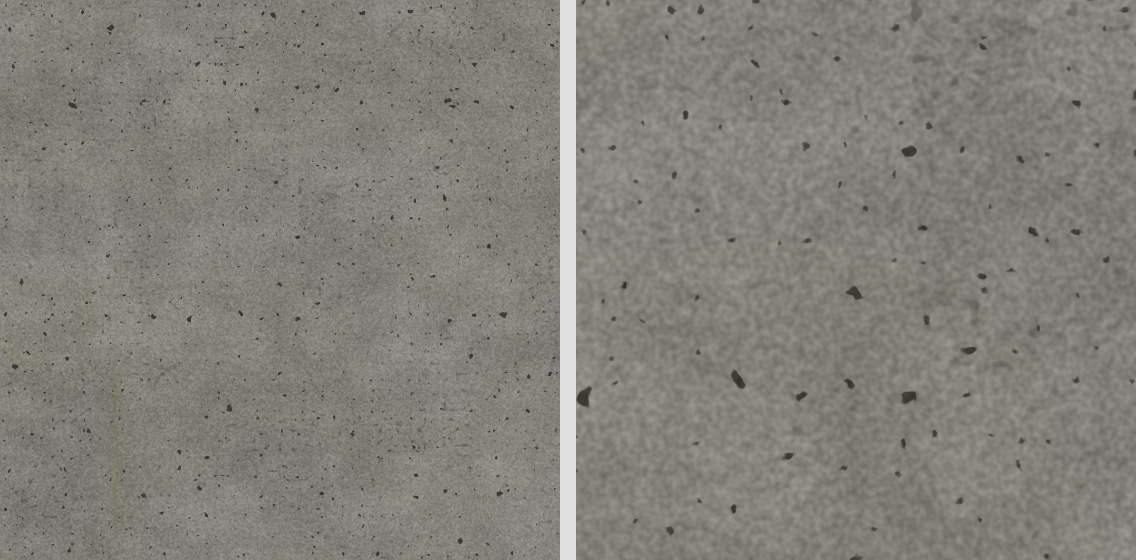
Left, the full canvas; right, a detail of the centre.
Reproduce this texture procedurally as a three.js fragment shader.

```glsl
// Weathered grey concrete with air pits, hairline cracks and faint rusty streaks.
varying vec2 vUv;

vec2 hash2(vec2 p) {
  vec3 q = fract(p.xyx * vec3(0.1031, 0.1030, 0.0973));
  q += dot(q, q.yzx + 33.33);
  return fract((q.xx + q.yz) * q.zy);
}

float cornerSlope(vec2 cell, vec2 offset) {
  float angle = 6.2832 * hash2(cell).x;
  return dot(vec2(cos(angle), sin(angle)), offset);
}

// Gradient noise, roughly -0.7 to 0.7
float noise(vec2 p) {
  vec2 i = floor(p);
  vec2 f = p - i;
  vec2 u = f * f * f * (f * (f * 6.0 - 15.0) + 10.0);
  vec2 e = vec2(1.0, 0.0);
  return mix(
    mix(cornerSlope(i, f), cornerSlope(i + e, f - e), u.x),
    mix(cornerSlope(i + e.yx, f - e.yx), cornerSlope(i + 1.0, f - 1.0), u.x), u.y);
}

float fbm(vec2 p) {
  float sum = 0.0;
  float amp = 1.0;
  for (int i = 0; i < 5; i++) {
    sum += amp * noise(p);
    p = mat2(0.8, 0.6, -0.6, 0.8) * p * 2.03 + 17.3;
    amp *= 0.55;
  }
  return sum;
}

// One ragged, randomly turned pit in some of the cells of a grid
float pits(vec2 uv, float cells, float share, float minR, float maxR, float seed) {
  vec2 id = floor(uv * cells);
  vec2 place = hash2(id + seed);
  vec2 kind = hash2(id + seed + 71.0);
  vec2 shape = hash2(id + seed + 139.0);
  vec2 d = (fract(uv * cells) - 0.27 - 0.46 * place) / cells;
  float angle = 3.1416 * shape.x;
  float c = cos(angle);
  float s = sin(angle);
  d = mat2(c, -s, s, c) * d;
  d *= vec2(mix(1.0, 0.7, shape.y), mix(1.0, 1.5, shape.y));
  float radius = mix(minR, maxR, kind.y * kind.y);
  float edge = length(d) + radius * 0.8 * noise(uv * 0.8 / radius + seed);
  float present = step(kind.x, share * (1.0 + 1.3 * noise(uv * 5.0 + seed)));
  return present * (1.0 - smoothstep(radius - 0.001, radius + 0.001, edge));
}

// Thin broken lines along the zero crossings of a noise field
float cracks(vec2 uv) {
  float field = noise(uv * vec2(7.0, 13.0) + 0.25 * fbm(uv * 16.0) + 40.0);
  float line = 1.0 - smoothstep(0.006, 0.025, abs(field));
  return line * smoothstep(0.2, 0.5, noise(uv * 11.0 + 8.0));
}

// A vertical run of stain between two heights
float stain(vec2 uv, float x, float width, float low, float high) {
  float across = (uv.x - x + 0.012 * noise(uv * 9.0)) / width;
  float along = smoothstep(low, low + 0.1, uv.y) * (1.0 - smoothstep(high - 0.08, high, uv.y));
  return exp(-across * across) * along * (0.6 + 0.8 * fbm(uv * vec2(60.0, 22.0)));
}

void main() {
  vec2 uv = vUv;
  mat2 turn = mat2(0.8, 0.6, -0.6, 0.8);

  // Cloudy tone, trowel drag and fine grain
  float clouds = fbm(uv * 3.2 + 5.0);
  float mottle = fbm(uv * vec2(13.0, 18.0) + 31.0);
  float drag = noise(uv * vec2(45.0, 4.0)) + noise(uv * vec2(6.0, 60.0) + 9.0);
  float grain = 0.8 * noise(uv * 95.0 + 3.0) + 1.3 * noise(turn * uv * 190.0)
    + 1.3 * noise(turn * turn * uv * 290.0 + 7.0);
  float tone = 0.053 * clouds + 0.036 * mottle + 0.014 * drag + 0.053 * grain;
  vec3 color = vec3(0.511, 0.505, 0.473) + tone;
  color += vec3(0.006, 0.001, -0.006) * noise(uv * 4.0 + 60.0);

  // Rusty streaks on the left side
  float rust = stain(uv, 0.205, 0.018, 0.02, 0.40) + stain(uv, 0.145, 0.020, 0.36, 0.52)
    + 0.8 * stain(uv, 0.070, 0.014, 0.28, 0.42) + 0.8 * stain(uv, 0.024, 0.012, 0.26, 0.42);
  color -= vec3(0.022, 0.030, 0.060) * clamp(rust, 0.0, 1.0);

  // Rough patches of shallow pocks, then cracks
  float rough = smoothstep(-0.2, 0.45, noise(uv * 7.0 + 23.0));
  float pocks = smoothstep(0.26, 0.5, noise(uv * vec2(85.0, 110.0) + 12.0)) * rough;
  color *= 1.0 - 0.22 * pocks - 0.14 * cracks(uv);

  // Air pits in three sizes
  float fine = pits(uv, 58.0, 0.25, 0.0011, 0.0023, 11.0);
  float medium = pits(uv, 29.0, 0.25, 0.0018, 0.0038, 203.0);
  float large = pits(uv, 13.0, 0.15, 0.0034, 0.0060, 411.0);
  float pit = max(0.88 * fine, max(medium, large));
  vec3 pitColor = vec3(0.215, 0.205, 0.175) + 0.03 * grain;
  gl_FragColor = vec4(mix(color, pitColor, 0.92 * pit), 1.0);
}
```
